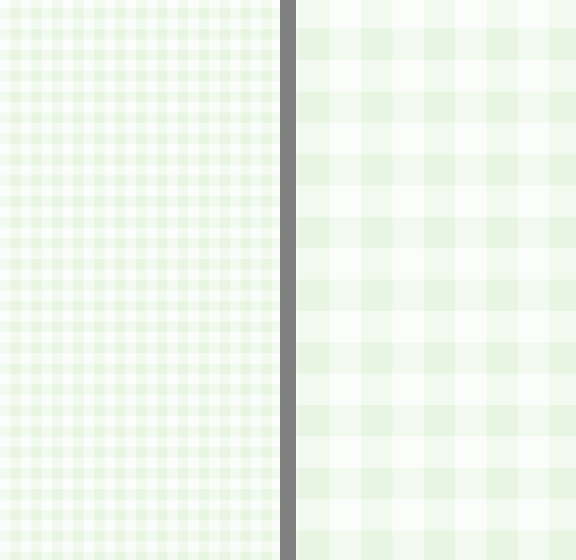
Left, the full canvas; right, a detail of the centre.
A WebGL 1 fragment shader for this pattern:

```glsl
precision mediump float;
// Pale green gingham: two sets of even stripes that deepen where they cross.

uniform vec2 u_resolution;

// Coverage of stripes filling the first half of each unit period.
vec2 stripeCoverage(vec2 position, float pixelSize) {
  vec2 fromCentre = abs(fract(position + 0.25) - 0.5);
  return clamp((fromCentre - 0.25) / pixelSize + 0.5, 0.0, 1.0);
}

void main() {
  // Checks per canvas width, the same scale on both axes.
  float checksAcross = 13.39;
  vec2 position = gl_FragCoord.xy / u_resolution.x * checksAcross;
  position.y -= 0.397;

  vec2 stripes = stripeCoverage(position, checksAcross / u_resolution.x);

  vec3 ground = vec3(0.985, 0.992, 0.982);
  vec3 singleLayer = vec3(0.950, 0.980, 0.938);
  vec3 doubleLayer = vec3(0.908, 0.961, 0.886);

  // One layer of dye per stripe, darkest at the crossings.
  vec3 withoutRow = mix(ground, singleLayer, stripes.x);
  vec3 withRow = mix(singleLayer, doubleLayer, stripes.x);
  gl_FragColor = vec4(mix(withoutRow, withRow, stripes.y), 1.0);
}
```
